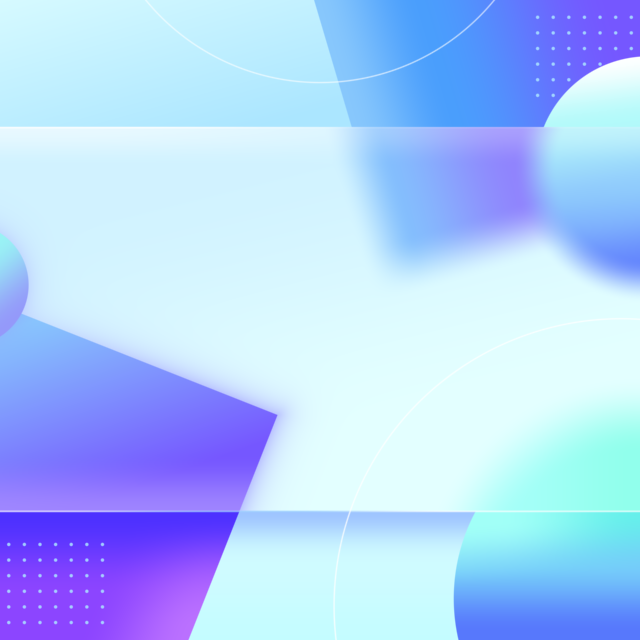
Reproduce this background procedurally as a three.js fragment shader.

```glsl
varying vec2 vUv;

const float EDGE = 0.0014;
const float FROST = 0.046;
const float PANEL_TOP = 0.8015;
const float PANEL_BOTTOM = 0.2010;
const float DOT_STEP = 0.0244;
const float DOT_RADIUS = 0.0026;
const vec2 DOT_COUNT = vec2(7.0, 6.0);

const vec2 UPPER_CORNER = vec2(0.616, 0.577);
const vec2 UPPER_AXIS = vec2(-0.959, -0.284);
const vec2 LOWER_CORNER = vec2(0.4336, 0.3516);
const vec2 LOWER_AXIS = vec2(0.930, -0.368);

// Discs and rings: centre, radius
const vec3 UPPER_DISC = vec3(1.013, 0.736, 0.176);
const vec3 LOWER_DISC = vec3(0.997, 0.065, 0.288);
const vec3 LEFT_DISC = vec3(-0.051, 0.555, 0.0957);
const vec3 UPPER_RING = vec3(0.500, 1.223, 0.352);
const vec3 LOWER_RING = vec3(0.971, 0.053, 0.449);

const vec3 WHITE = vec3(1.0);
const vec3 ICE = vec3(0.84, 0.98, 1.0);
const vec3 SKY = vec3(0.67, 0.90, 1.0);
const vec3 AQUA = vec3(0.77, 0.99, 1.0);
const vec3 MINT = vec3(0.63, 1.0, 0.97);
const vec3 TEAL = vec3(0.40, 0.94, 0.92);
const vec3 PALE_BLUE = vec3(0.53, 0.78, 0.99);
const vec3 AZURE = vec3(0.29, 0.62, 0.99);
const vec3 COBALT = vec3(0.34, 0.47, 0.99);
const vec3 INDIGO = vec3(0.30, 0.19, 1.0);
const vec3 VIOLET = vec3(0.46, 0.34, 1.0);
const vec3 PURPLE = vec3(0.55, 0.27, 1.0);
const vec3 ORCHID = vec3(0.73, 0.44, 1.0);
const vec3 LILAC = vec3(0.60, 0.57, 1.0);

float inside(float d, float soft) {
  return 1.0 - smoothstep(-soft, soft, d);
}

float disc(vec2 p, vec3 c) {
  return length(p - c.xy) - c.z;
}

float ring(vec2 p, vec3 c) {
  return inside(abs(disc(p, c)) - 0.0011, EDGE);
}

// Position relative to a right-angled corner; negative on both axes is inside
vec2 cornerSpace(vec2 p, vec2 corner, vec2 axis) {
  vec2 q = p - corner;
  return vec2(dot(q, axis), dot(q, vec2(-axis.y, axis.x)));
}

float cornerMask(vec2 q, float soft) {
  return inside(q.x, soft) * inside(q.y, soft);
}

float cornerDistance(vec2 q) {
  return length(max(q, 0.0)) + min(max(q.x, q.y), 0.0);
}

float dotGrid(vec2 p, vec2 origin) {
  vec2 g = (p - origin) / DOT_STEP;
  vec2 cell = clamp(floor(g + 0.5), vec2(0.0), DOT_COUNT - 1.0);
  return inside(length(g - cell) * DOT_STEP - DOT_RADIUS, EDGE);
}

vec3 upperDiscColor(vec2 p) {
  float y = p.y + 0.12 * (1.0 - p.x);
  vec3 c = mix(COBALT, PALE_BLUE, smoothstep(0.57, 0.71, y));
  c = mix(c, vec3(0.70, 0.98, 0.98), smoothstep(0.67, 0.82, y));
  return mix(c, WHITE, smoothstep(0.81, 0.92, y));
}

// Sharp scene above and below the panel
vec3 scene(vec2 p, vec2 upper, vec2 lower) {
  vec3 top = mix(ICE, SKY, clamp(0.9 * p.x + 3.2 * (1.0 - p.y), 0.0, 1.0));
  vec3 bottom = mix(AQUA, ICE, smoothstep(0.0, 0.12, p.y) * 0.6);
  float shade = smoothstep(0.105, PANEL_BOTTOM, p.y);
  bottom = mix(bottom, vec3(0.62, 0.77, 1.0), shade * shade);
  vec3 c = mix(bottom, top, step(0.5, p.y));

  vec3 block = mix(PALE_BLUE, AZURE, smoothstep(0.0, 0.16, -upper.x));
  block = mix(block, VIOLET, smoothstep(0.15, 0.45, -upper.x));
  c = mix(c, block, cornerMask(upper, EDGE));
  c = mix(c, SKY, 0.85 * dotGrid(p, vec2(0.840, 0.851)));
  c = mix(c, upperDiscColor(p), inside(disc(p, UPPER_DISC), EDGE));

  block = mix(PURPLE, INDIGO, smoothstep(0.07, 0.20, p.y));
  block = mix(block, ORCHID, smoothstep(0.16, 0.0, -lower.x) * smoothstep(0.20, 0.02, p.y));
  c = mix(c, block, cornerMask(lower, EDGE));
  c = mix(c, SKY, 0.85 * dotGrid(p, vec2(0.0137, 0.0273)));

  vec3 ball = mix(COBALT, vec3(0.46, 0.80, 0.98), smoothstep(0.01, 0.12, p.y));
  vec3 cap = mix(MINT, TEAL, smoothstep(0.78, 1.0, p.x));
  ball = mix(ball, cap, smoothstep(0.09, 0.19, p.y + 0.08 * (0.85 - p.x)));
  return mix(c, ball, inside(disc(p, LOWER_DISC), EDGE));
}

// Frosted panel with blurred shapes behind it and crisp shapes on it
vec3 panel(vec2 p, vec2 upper, vec2 lower) {
  vec3 c = mix(vec3(0.89, 1.0, 1.0), vec3(0.82, 0.95, 1.0), smoothstep(0.28, 0.75, p.y - 0.25 * (p.x - 0.4)));
  vec3 block = mix(vec3(0.50, 0.74, 0.99), vec3(0.55, 0.49, 0.99), smoothstep(0.02, 0.24, -upper.x));
  c = mix(c, block, 0.95 * cornerMask(upper, FROST));
  c = mix(c, upperDiscColor(p), 0.92 * inside(disc(p, UPPER_DISC), 0.035));
  vec3 glow = mix(MINT, vec3(0.55, 1.0, 0.92), smoothstep(0.8, 1.0, p.x));
  c = mix(c, glow, 0.95 * inside(disc(p, LOWER_DISC), 0.06));
  c = mix(c, WHITE, 0.5 * smoothstep(0.74, PANEL_TOP, p.y) * (1.0 - 0.55 * smoothstep(0.1, 0.7, p.x)));

  float halo = exp(-max(cornerDistance(lower), 0.0) * 48.0);
  c = mix(c, LILAC, 0.55 * halo * smoothstep(-0.15, 0.40, p.x));
  float blend = clamp(dot(p - vec2(0.03, 0.49), vec2(1.1, -3.2)), 0.0, 1.0);
  block = mix(PALE_BLUE, VIOLET, blend);
  block = mix(block, vec3(0.66, 0.56, 1.0), 0.8 * smoothstep(0.29, PANEL_BOTTOM, p.y));
  c = mix(c, block, cornerMask(lower, EDGE));

  float d = disc(p, LEFT_DISC);
  c = mix(c, LILAC, 0.25 * exp(-max(d, 0.0) * 55.0));
  vec3 ball = mix(vec3(0.58, 0.60, 0.98), vec3(0.60, 0.95, 0.96), smoothstep(0.48, 0.63, p.y - 0.8 * p.x));
  return mix(c, ball, inside(d, EDGE));
}

void main() {
  vec2 p = vUv;
  vec2 upper = cornerSpace(p, UPPER_CORNER, UPPER_AXIS);
  vec2 lower = cornerSpace(p, LOWER_CORNER, LOWER_AXIS);
  float band = inside(max(p.y - PANEL_TOP, PANEL_BOTTOM - p.y), EDGE);
  vec3 color = mix(scene(p, upper, lower), panel(p, upper, lower), band);

  // Bright panel rims
  float topRim = inside(abs(p.y - PANEL_TOP + 0.001) - 0.001, 0.002);
  float bottomRim = inside(abs(p.y - PANEL_BOTTOM) - 0.001, 0.002);
  color = mix(color, WHITE, topRim * mix(0.9, 0.15, smoothstep(0.2, 0.6, p.x)));
  vec3 rimColor = mix(vec3(0.62, 0.82, 1.0), WHITE, smoothstep(0.05, 0.32, abs(p.x - 0.4)));
  color = mix(color, rimColor, 0.8 * bottomRim);

  color = mix(color, WHITE, 0.6 * ring(p, UPPER_RING) * step(PANEL_TOP, p.y));
  color = mix(color, WHITE, 0.75 * ring(p, LOWER_RING));
  gl_FragColor = vec4(color, 1.0);
}
```
